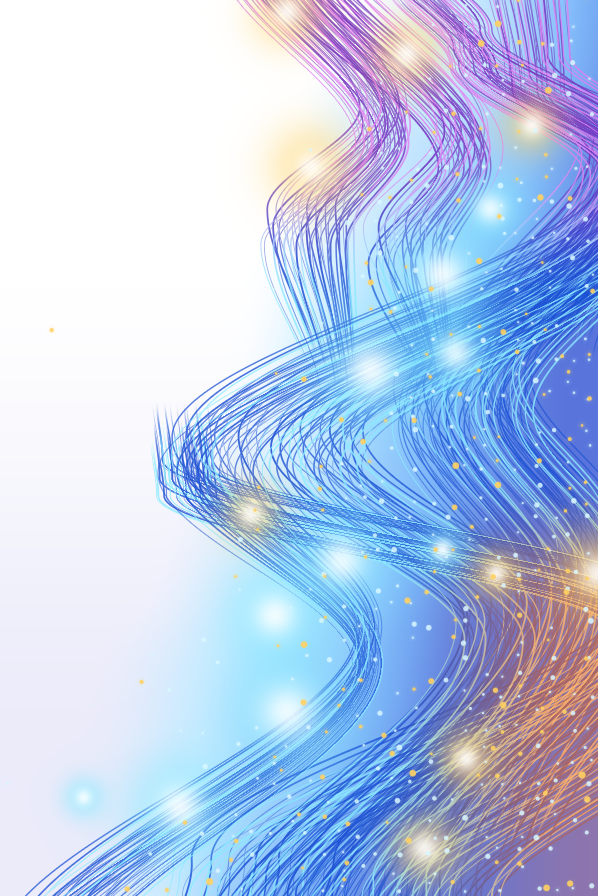
This background is drawn by a WebGL 2 fragment shader. Its source:

```glsl
#version 300 es
precision highp float;
// Bundles of fine luminous strands over a white-to-blue haze, with glows and sparks.
// Each bundle eases between four bends; its strands are repeats across that path.
// Space: x runs 0..1 across the canvas and y runs 0..1.5 upwards.
uniform vec2 u_resolution;
out vec4 fragColor;

const vec3 WHITE = vec3(1);
const vec3 SKY = vec3(.50, .73, .98);
const vec3 INDIGO = vec3(.35, .46, .86);
const vec3 MAUVE = vec3(.62, .46, .62);
const vec3 CYAN = vec3(.48, .91, 1);
const vec3 GOLD = vec3(1, .82, .38);

// Glows: centre and radius
const vec3 COOL[10] = vec3[](
    vec3(.57, .56, .09), vec3(.76, .91, .07), vec3(.82, 1.15, .06), vec3(.74, .58, .04),
    vec3(.14, .165, .035), vec3(.48, .31, .11), vec3(.46, .47, .09), vec3(.62, .88, .1),
    vec3(.74, 1.04, .09), vec3(.3, .15, .09));
const vec3 WARM[9] = vec3[](
    vec3(.48, 1.48, .06), vec3(.68, 1.41, .06), vec3(.89, 1.29, .05), vec3(.52, 1.22, .07),
    vec3(.42, .64, .05), vec3(.83, .54, .04), vec3(.78, .23, .05), vec3(.71, .08, .06),
    vec3(1, .54, .07));

struct Style { vec2 p; float px; vec3 ink, shine; };

vec2 hash2(vec2 p) {
    vec3 q = fract(p.xyx * vec3(.1031, .1030, .0973));
    q += dot(q, q.yzx + 33.33);
    return fract((q.xx + q.yz) * q.zy);
}

float gradientNoise(vec2 p) {
    vec2 i = floor(p), f = fract(p), u = f * f * (3. - 2. * f), o = vec2(0, 1);
    float a = dot(hash2(i) - .5, f), b = dot(hash2(i + o.yx) - .5, f - o.yx);
    float c = dot(hash2(i + o) - .5, f - o), d = dot(hash2(i + 1.) - .5, f - 1.);
    return 2. * mix(mix(a, b, u.x), mix(c, d, u.x), u.y);
}

// Eases the path s = (x, half width, and their slopes) from bend a to bend b
vec4 bend(vec4 s, vec3 a, vec3 b, float y) {
    float span = b.y - a.y, u = clamp((y - a.y) / span, 0., 1.);
    float t = u * u * (3. - 2. * u), rate = 6. * u * (1. - u) / span;
    return vec4(mix(s.xy, b.xz, t), s.zw * (1. - t) + (b.xz - s.xy) * rate);
}

// Paints one bundle in three crossing layers; columns hold x, y, half width
vec3 bundle(vec3 col, Style s, mat4x3 k) {
    float dark = 0., bright = 0.;
    for (float i = 0.; i < 3.; i++) {
        float y = s.p.y + (i - 1.) * .03;
        vec4 path = bend(vec4(k[0].xz, 0, 0), k[0], k[1], y);
        path = bend(bend(path, k[1], k[2], y), k[2], k[3], y);
        float across = (s.p.x - path.x) / path.y;
        if (abs(across) > 1.4) continue;
        float repeats = 4. + i, cell = floor(across * repeats);
        vec2 h = hash2(vec2(cell + 20. * i + 30., k[0].x * 71. + k[1].y * 37.));
        float wobble = .5 + .3 * sin(s.p.y * 8. + h.x * 40.);
        float slope = path.z + across * path.w;
        float dist = abs(fract(across * repeats) - wobble) * path.y / repeats;
        dist *= inversesqrt(1. + slope * slope);
        float line = clamp((mix(.0006, .0016, h.y) - dist) / s.px + .5, 0., 1.);
        float end = k[3].y + .06 * h.x;
        line *= smoothstep(end, end + .07, y) * (1. - smoothstep(-.06, 0., y - k[0].y));
        line *= step(abs(cell + .5) / repeats, 1. + .4 * h.x);
        if (h.x > .76) bright = max(bright, line);
        else dark = max(dark, line * mix(.5, 1., h.y));
    }
    return mix(mix(col, s.ink, dark * .88), s.shine, bright * .8);
}

vec3 glow(vec3 col, vec2 p, vec3 g, vec3 tint) {
    vec2 d = (p - g.xy) / g.z;
    float e = exp(-dot(d, d)), e3 = e * e * e;
    return mix(mix(col, tint, .6 * e), WHITE, .85 * e3 * e3);
}

// One round spark per occupied cell, with a soft halo
float sparks(vec2 p, float scale, float density, float px) {
    vec2 cell = floor(p * scale), h = hash2(cell + scale), k = hash2(cell + scale * 3.);
    float r = mix(.05, .15, k.y * k.y), d = length(fract(p * scale) - .25 - .5 * h);
    float disc = 1. - smoothstep(r - px * scale * .5, r + px * scale, d);
    return step(k.x, density) * max(disc, .3 * exp(-d * d * 60.));
}

void main() {
    vec2 p = gl_FragCoord.xy / u_resolution * vec2(1, 1.5);
    float px = 1.5 / u_resolution.y;

    // Haze: white, sky, then indigo towards the right, with mauve low down
    float depth = p.x - .38 - .32 * p.y + .1 * gradientNoise(p * 4.);
    vec3 col = mix(vec3(.92, .92, .98), WHITE, smoothstep(.2, 1.1, p.y));
    col = mix(col, vec3(.8, .92, 1), smoothstep(-.32, -.05, depth));
    col = mix(col, SKY, smoothstep(-.12, .14, depth));
    col = mix(col, INDIGO, smoothstep(.06, .32, depth));
    float low = 1. - smoothstep(.45, .72, p.y);
    col = mix(col, MAUVE, .75 * low * smoothstep(.68, 1., p.x));

    // Strand colours drift from violet through blue to amber
    float top = smoothstep(1., 1.25, p.y), amber = low * smoothstep(.62, .95, p.x);
    vec3 ink = mix(vec3(.1, .31, .83), vec3(.46, .2, .76), top);
    vec3 shine = mix(vec3(.55, .92, 1), vec3(.88, .5, .95), top);
    Style s = Style(p, px, mix(ink, vec3(.76, .4, .3), amber * .85), mix(shine, vec3(1, .7, .42), amber));

    // Bundles, from the right edge to the front
    col = bundle(col, s, mat4x3(.88, 1.56, .06, .9, 1.38, .05, 1.06, 1.24, .05, .92, .9, .07));
    col = bundle(col, s, mat4x3(.68, 1.56, .03, .79, 1.42, .03, 1.04, 1.24, .05, .86, .94, .07));
    col = bundle(col, s, mat4x3(1.06, 1.16, .05, .84, .84, .04, 1, .58, .05, .75, .05, .1));
    col = bundle(col, s, mat4x3(1.04, 1.16, .06, .73, .82, .06, .92, .5, .06, .58, -.1, .1));
    col = bundle(col, s, mat4x3(1.1, .75, .05, 1.1, .47, .05, .45, .03, .12, .4, -.15, .12));
    col = bundle(col, s, mat4x3(1.1, .5, .05, 1.1, .32, .06, .72, 0, .09, .7, -.2, .09));
    col = bundle(col, s, mat4x3(1.02, 1.1, .06, .53, .75, .07, .84, .46, .06, .42, -.1, .08));
    col = bundle(col, s, mat4x3(.3, .8, .04, .31, .7, .04, 1.06, .48, .04, .78, .05, .1));
    col = bundle(col, s, mat4x3(.5, 1.6, .06, .78, 1.25, .045, .69, 1.09, .07, .73, .88, .03));
    col = bundle(col, s, mat4x3(.43, 1.6, .05, .64, 1.29, .035, .51, 1.12, .06, .56, .86, .03));
    col = bundle(col, s, mat4x3(1.05, 1.18, .06, .35, .74, .07, .615, .42, .02, .06, -.12, .07));

    // Glows, then sparks that thin out towards the white side
    for (int i = 0; i < 10; i++) col = glow(col, p, COOL[i], CYAN);
    for (int i = 0; i < 9; i++) col = glow(col, p, WARM[i], GOLD);
    float density = .5 * smoothstep(-.3, .25, depth);
    col = mix(col, vec3(.85, .97, 1), .85 * sparks(p, 34., density, px));
    col = mix(col, GOLD, .9 * sparks(p + .37, 27., density * .7, px));
    fragColor = vec4(col, 1);
}
```
